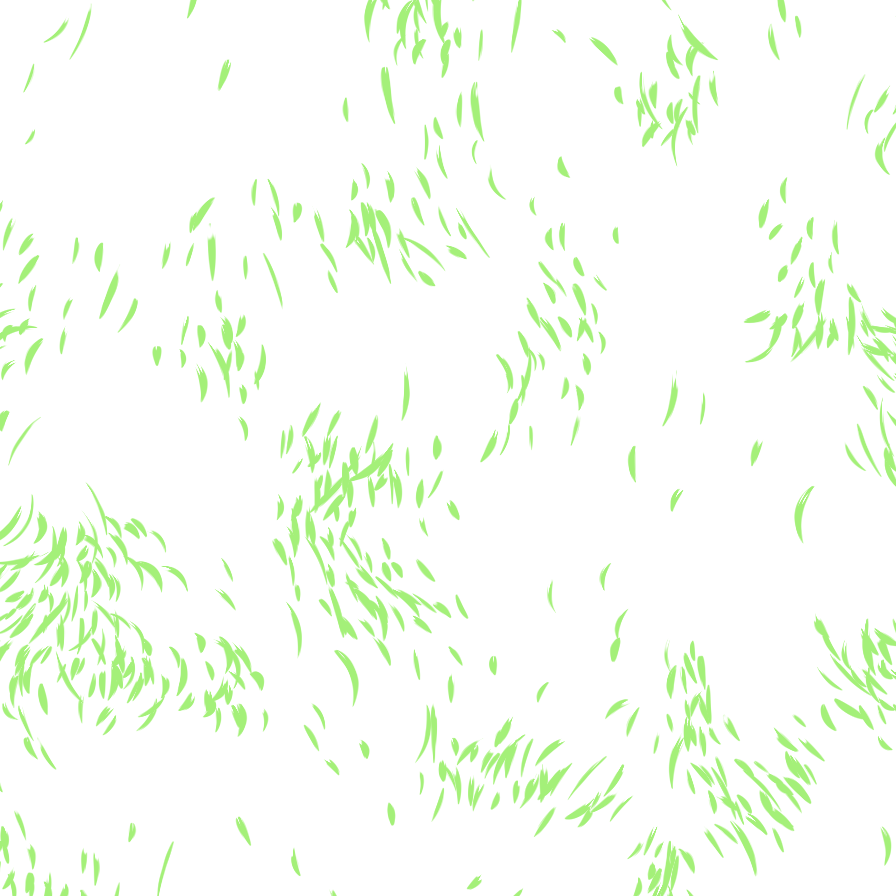
Write a three.js fragment shader that draws this pattern.

```glsl
// Scattered tufts of brushed grass blades in flat green on white.
// Blades sit on a warped grid; noise fields set where they grow and how they lean,
// and each is a bent, tapered stroke with a dry, frayed upper end.

varying vec2 vUv;

const vec3 PAPER = vec3(1.0);
const vec3 GRASS = vec3(0.645, 0.942, 0.475);
const vec2 CELL = vec2(0.020, 0.036);        // spacing of blades in a row, and of rows
const vec2 JITTER = vec2(0.7, 0.65);         // random shift, in cells
const float ROW_WAVE = 0.13;                 // how far rows wander up and down
const float TUFT_SCALE = 8.0;                // tufts across the canvas
const vec2 GROW = vec2(0.55, 0.74);          // field range from bare to full growth
const float THICK = 0.73;                    // field value where blades double up
const float STRAY = 0.05;                    // chance of a lone blade on bare ground
const float LEAN = 2.0;                      // spread of tuft direction, radians
const float CURL = 3.0;                      // spread of blade curvature
const vec2 HALF_LENGTH = vec2(0.011, 0.025);
const vec2 HALF_WIDTH = vec2(0.0018, 0.0047);
const float BRISTLES = 560.0;                // bristle streaks per canvas width
const float EDGE = 0.0010;                   // softness of outlines

float hash(vec2 p) {
  vec3 q = fract(p.xyx * 0.1031);
  q += dot(q, q.yzx + 33.33);
  return fract((q.x + q.y) * q.z);
}

vec2 hash2(vec2 p) {
  return vec2(hash(p + 17.3), hash(p + 71.9));
}

float noise(vec2 p) {
  vec2 i = floor(p);
  vec2 f = p - i;
  f = f * f * (3.0 - 2.0 * f);
  return mix(mix(hash(i), hash(i + vec2(1.0, 0.0)), f.x),
             mix(hash(i + vec2(0.0, 1.0)), hash(i + vec2(1.0, 1.0)), f.x), f.y);
}

float tuftField(vec2 p) {
  return 0.7 * noise(p * TUFT_SCALE + 40.0) + 0.3 * noise(p * TUFT_SCALE * 2.4 + 90.0);
}

// Coverage of one stroke centred at the origin, pointed below and frayed above.
float blade(vec2 p, float angle, float bend, vec2 size, float seed) {
  float c = cos(angle);
  float s = sin(angle);
  vec2 q = vec2(c * p.x - s * p.y, s * p.x + c * p.y);
  float endGap = size.y - abs(q.y);
  if (endGap <= 0.0) return 0.0;

  float t = 0.5 + 0.5 * q.y / size.y;
  q.x -= bend * size.y * (t * t - t + 0.17);
  if (abs(q.x) > size.x + 3.0 * EDGE) return 0.0;

  // The upper end ranges from blunt to pointed.
  float taper = fract(seed * 7.0);
  float profile = pow(t, 0.9) * pow(1.0 - t, mix(0.4, 1.1, taper)) * mix(2.3, 3.9, taper);
  float bristle = noise(vec2(q.x * BRISTLES, q.y * 55.0) + seed * 200.0);
  float width = size.x * profile + (bristle - 0.5) * 0.0014;
  float body = 1.0 - smoothstep(-EDGE, EDGE, abs(q.x) - width);
  body *= smoothstep(0.0, 2.0 * EDGE, endGap);

  // Bristles run dry towards the upper end.
  float dryness = mix(0.35, 0.9, seed) * smoothstep(0.45, 1.0, t);
  return body * smoothstep(-0.15, 0.15, bristle - dryness + 0.1);
}

// Blades growing from one grid cell.
float cellBlades(vec2 p, vec2 id, float rowShift) {
  vec2 base = (id + 0.5) * CELL + vec2(0.0, rowShift);
  float field = tuftField(base);
  if (hash(id + 5.0) > max(STRAY, smoothstep(GROW.x, GROW.y, field))) return 0.0;

  float lean = (noise(base * 6.0 + 23.0) - 0.47) * LEAN;
  float curl = (noise(base * 5.0 + 61.0) - 0.5) * CURL;
  float cover = 0.0;
  for (int k = 0; k < 2; k++) {
    if (k == 1 && field < THICK) break;
    vec2 key = id + float(k) * vec2(137.0, 211.0);
    vec2 place = hash2(key) - 0.5;
    vec2 shape = hash2(key + 301.0);
    vec2 turn = hash2(key + 503.0) - 0.5;
    vec2 size = vec2(mix(HALF_WIDTH.x, HALF_WIDTH.y, shape.x),
                     mix(HALF_LENGTH.x, HALF_LENGTH.y, shape.y));
    size.y *= 1.0 + 0.4 * step(0.9, shape.y);
    float angle = lean + turn.x * (0.6 + 0.8 * float(k));
    float bend = clamp(curl + turn.y * 1.2, -1.6, 1.6);
    cover = max(cover, blade(p - base - place * JITTER * CELL, angle,
                             bend, size, hash(key + 709.0)));
  }
  return cover;
}

void main() {
  float column = floor(vUv.x / CELL.x);
  float cover = 0.0;
  for (int i = -2; i <= 2; i++) {
    float x = column + float(i);
    float rowShift = ROW_WAVE * noise(vec2(x * 0.22 + 12.0, 3.5));
    float row = floor((vUv.y - rowShift) / CELL.y);
    for (int j = -1; j <= 1; j++) {
      cover = max(cover, cellBlades(vUv, vec2(x, row + float(j)), rowShift));
    }
  }
  gl_FragColor = vec4(mix(PAPER, GRASS, cover), 1.0);
}
```
